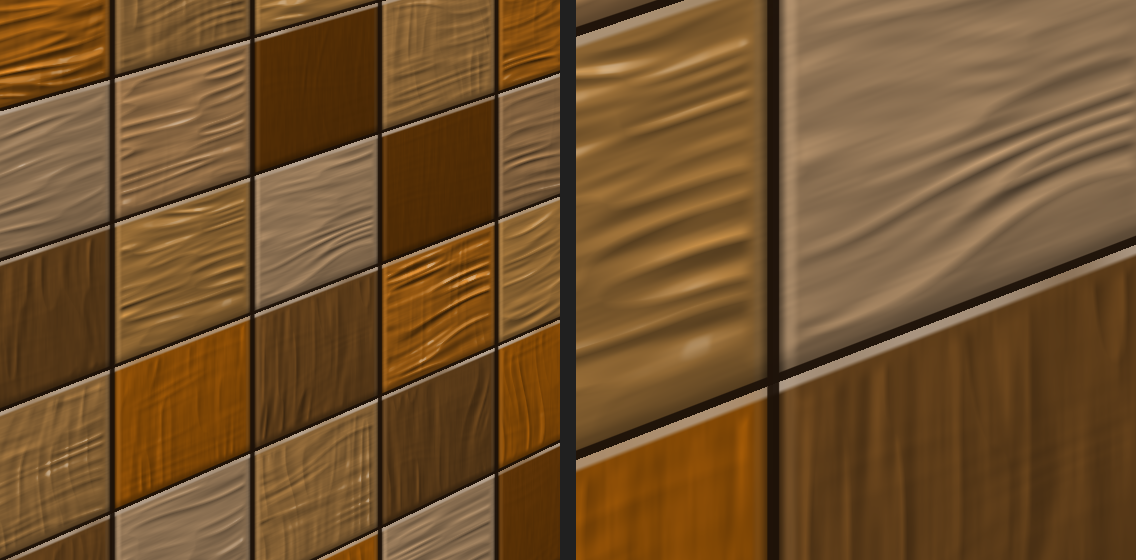
Left, the full canvas; right, a detail of the centre.
Give the GLSL for this texture, as a Shadertoy shader.

```glsl
// Glazed wood-grain tiles in mixed browns, seen in slanting perspective.
#define RIPPLES 15.0      // grain folds across a tile
#define RELIEF 0.85       // strength of the embossed shading
#define LIGHT_STEP 0.012  // emboss distance in tile units
#define SEAM vec2(0.014, 0.022)
#define SEAM_COLOR vec3(0.11, 0.065, 0.03)
#define RIM_COLOR vec3(0.73, 0.66, 0.59)
#define GLINT_COLOR vec3(0.88, 0.84, 0.79)
#define COLUMNS 5
#define ROWS 6

// Finishes: pale, sand, golden, dark, woven, amber, ridged, plain
const vec3 GLAZE[8] = vec3[8](
    vec3(0.56, 0.45, 0.33), vec3(0.52, 0.39, 0.25), vec3(0.53, 0.38, 0.19),
    vec3(0.34, 0.22, 0.09), vec3(0.51, 0.37, 0.20), vec3(0.49, 0.27, 0.02),
    vec3(0.53, 0.31, 0.06), vec3(0.33, 0.18, 0.02));

// Grain along the tile, grain up the tile, amount of glints
const vec3 GRAIN[8] = vec3[8](
    vec3(0.65, 0.0, 0.6), vec3(0.9, 0.05, 0.5), vec3(1.0, 0.0, 0.4),
    vec3(0.08, 0.9, 0.0), vec3(0.6, 0.6, 0.5), vec3(0.15, 0.75, 0.15),
    vec3(1.35, 0.2, 0.5), vec3(0.06, 0.12, 0.0));

// Finish of each tile, row by row from the top
const int LAYOUT[COLUMNS * ROWS] = int[COLUMNS * ROWS](
    6, 4, 2, 4, 6,
    0, 1, 7, 4, 6,
    3, 2, 0, 7, 1,
    4, 5, 3, 6, 2,
    3, 0, 4, 3, 5,
    4, 1, 5, 0, 7);

float hash(vec2 p) {
    p = fract(p * vec2(0.1031, 0.1137));
    p += dot(p, p.yx + 33.33);
    return fract((p.x + p.y) * p.x * 17.0);
}

float noise(vec2 p) {
    vec2 i = floor(p), f = fract(p);
    f = f * f * (3.0 - 2.0 * f);
    return mix(mix(hash(i), hash(i + vec2(1, 0)), f.x),
               mix(hash(i + vec2(0, 1)), hash(i + vec2(1, 1)), f.x), f.y);
}

// Creased ridges running along x
float folds(vec2 p) {
    float across = p.y * RIPPLES + 3.0 * noise(p * vec2(1.5, 2.5));
    float broad = noise(vec2(p.x * 2.2, across));
    float fine = noise(vec2(p.x * 4.0, across * 2.1 + 7.0));
    return 0.75 * (1.0 - abs(2.0 * broad - 1.0)) + 0.3 * fine;
}

float grainHeight(vec2 q, vec2 seed, vec3 grain) {
    vec2 p = q + seed;
    float patchy = noise(p * 4.0 + 11.0);
    return grain.x * folds(p) * (0.55 + 0.7 * patchy)
         + grain.y * folds(p.yx + 31.0) * (1.2 - 0.6 * patchy);
}

void mainImage(out vec4 fragColor, in vec2 fragCoord) {
    vec2 p = fragCoord / iResolution.xy;
    p.y = 1.0 - p.y;

    // Perspective tile coordinates, v pointing down
    float depth = 1.0 - 0.1808 * p.x;
    vec2 uv = vec2((p.x / depth - 0.2081) / 0.2826,
                   (p.y - 0.1992 + 0.288 * p.x) / (0.2682 * depth));
    vec2 blur = 1.2 / (iResolution.xy * 0.25);
    vec2 cell = floor(uv), q = uv - cell, far = 1.0 - q;

    // Finish of this tile
    ivec2 slot = clamp(ivec2(cell) + 1, ivec2(0), ivec2(COLUMNS - 1, ROWS - 1));
    int finish = LAYOUT[slot.y * COLUMNS + slot.x];
    vec3 grain = GRAIN[finish];
    vec2 seed = (cell + 3.0) * vec2(7.3, 9.7);
    vec3 color = GLAZE[finish] * (0.94 + 0.12 * hash(cell + 40.0));

    // Emboss the grain inside a smooth border, lit from the upper left
    vec2 edge = min(q, far);
    float inset = smoothstep(0.035, 0.085, min(edge.x, edge.y));
    vec2 toward = LIGHT_STEP * vec2(0.6, 1.0);
    float slope = inset * (grainHeight(q + toward, seed, grain)
                         - grainHeight(q - toward, seed, grain));
    color *= 1.0 + RELIEF * clamp(slope, -0.65, 0.9);

    // Fine fibres and soft light falling off to the lower right
    vec2 fibre = grain.y > grain.x ? vec2(95.0, 9.0) : vec2(9.0, 95.0);
    color *= 0.97 + 0.06 * noise((q + seed) * fibre);
    color *= mix(1.07, 0.92, 0.35 * q.x + 0.65 * q.y);

    // Wet glints on steep folds
    float spots = smoothstep(0.5, 0.8, noise((q + seed) * vec2(14.0, 20.0)));
    float zone = smoothstep(0.42, 0.7, noise((q + seed) * vec2(1.6, 4.0) + 5.0));
    float glint = smoothstep(0.12, 0.38, slope) * mix(spots, 1.0, 0.3) * zone;
    color = mix(color, GLINT_COLOR, glint * grain.z);

    // Rounded bevels: pale left, dim right and bottom
    float leftBevel = smoothstep(0.07, 0.045, q.x) * smoothstep(0.01, 0.04, q.x);
    float rightBevel = smoothstep(0.055, 0.04, far.x);
    color = mix(color, color * 1.1 + 0.04, leftBevel);
    color = mix(color, color * 0.88 + 0.045, rightBevel);
    color *= 1.0 - 0.3 * smoothstep(0.09, 0.02, far.y);
    color *= 1.0 - 0.4 * smoothstep(0.04, 0.01, edge.x);

    // Bright upper rim, worn unevenly
    float rim = 1.0 - smoothstep(0.018, 0.03 + blur.y, q.y);
    float wear = 0.5 + 0.45 * noise(vec2(q.x * 5.0, 2.0) + seed);
    color = mix(color, RIM_COLOR, rim * wear);

    // Dark joints
    float joint = max(1.0 - smoothstep(SEAM.x - blur.x * 0.5, SEAM.x + blur.x, edge.x),
                      1.0 - smoothstep(SEAM.y - blur.y * 0.5, SEAM.y + blur.y, far.y));
    color = mix(color, SEAM_COLOR, joint * 0.93);

    fragColor = vec4(clamp(color, 0.0, 1.0), 1.0);
}
```
